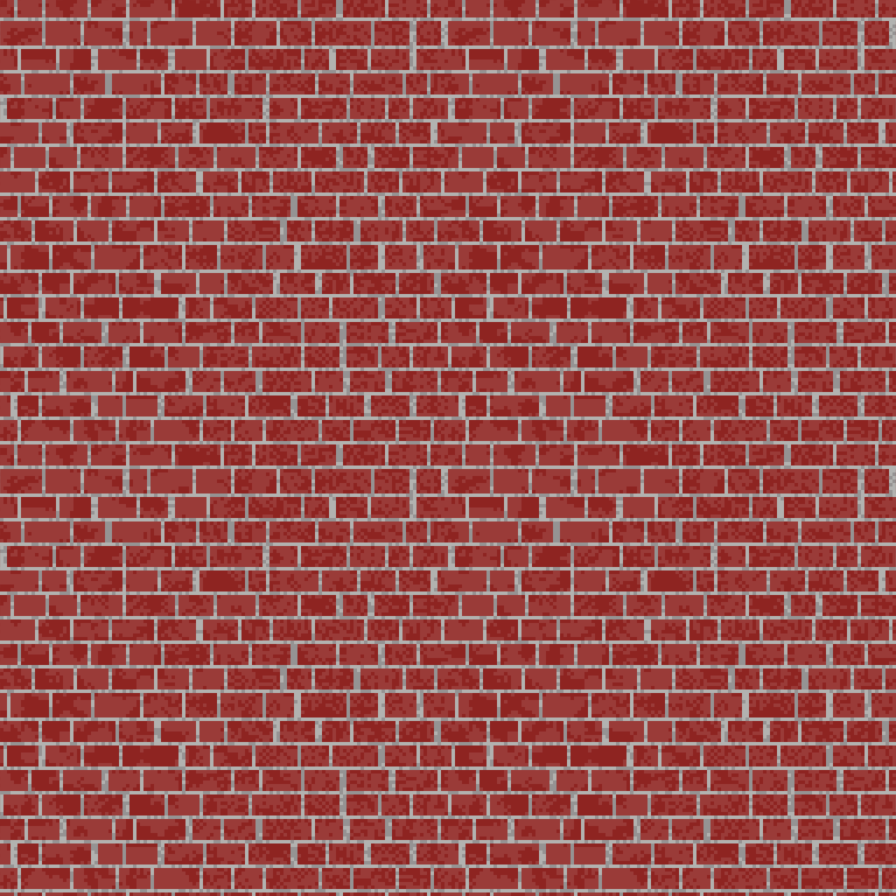
Write a Shadertoy shader that draws this texture.

```glsl
// Red brick wall of chunky square grains: a 128 x 128 grain tile, laid twice each way.
// Each tile holds 18 courses of 11 uneven bricks with speckled grey mortar joints.
// Grains are computed one by one, then blended softly across their borders.

const float TILE = 128.0;
const float COURSES = 18.0;
const float BRICKS = 11.0;

float hash(vec2 p) {
    vec3 q = fract(vec3(p.xyx) * 0.1031);
    q += dot(q, q.yzx + 33.33);
    return fract((q.x + q.y) * q.z);
}

float valueNoise(vec2 p) {
    vec2 i = floor(p), f = fract(p);
    f = f * f * (3.0 - 2.0 * f);
    return mix(mix(hash(i), hash(i + vec2(1, 0)), f.x),
               mix(hash(i + vec2(0, 1)), hash(i + vec2(1, 1)), f.x), f.y);
}

// Left edge, in grains, of one brick in a course
float jointStart(float brick, float course) {
    float bond = fract(course * 0.5 + 0.45 * hash(vec2(course, 7.0)));
    float jitter = 0.5 * hash(vec2(mod(brick, BRICKS), course + 31.0)) - 0.25;
    return floor((brick + bond + jitter) * TILE / BRICKS);
}

vec3 mortarColor(vec2 grain, float darkShare) {
    float dark = step(hash(grain + 211.0), darkShare);
    return mix(vec3(0.70, 0.70, 0.69), vec3(0.585, 0.575, 0.575), dark);
}

vec3 grainColor(vec2 cell) {
    vec2 grain = mod(cell, TILE);

    // Horizontal joint: the first grain row of every course
    float courseHeight = TILE / COURSES;
    float y = grain.y + 2.2;
    float course = floor(y / courseHeight);
    float inCourse = y - course * courseHeight;
    course = mod(course, COURSES);
    if (inCourse < 1.0) return mortarColor(grain, 0.36);

    // Find the brick whose left edge lies nearest before this grain
    float guess = floor(grain.x * BRICKS / TILE);
    float brick = guess - 2.0;
    for (float k = -2.0; k <= 1.0; k++) {
        if (jointStart(guess + k, course) <= grain.x) brick = guess + k;
    }
    float inBrick = grain.x - jointStart(brick, course);
    vec2 id = vec2(mod(brick, BRICKS), course);

    // Vertical joint: one grain wide, now and then two
    float jointWidth = 1.0 + step(0.74, hash(id + 57.0));
    if (inBrick < jointWidth) {
        return mortarColor(grain, mix(0.15, 0.9, hash(id + 83.0)));
    }

    // Mottled clay: broad patches, finer towards the right of the tile
    float fineness = 0.25 + 0.45 * smoothstep(20.0, 115.0, grain.x)
                   + 0.25 * (hash(id + 19.0) - 0.5);
    float mottle = mix(valueNoise(grain * vec2(0.27, 0.33)), hash(grain + 5.0), fineness);
    float bias = 0.16 * (hash(id + 113.0) - 0.5);
    float dark = step(mottle, 0.45 + bias);
    return mix(vec3(0.605, 0.23, 0.22), vec3(0.555, 0.14, 0.13), dark);
}

void mainImage(out vec4 fragColor, in vec2 fragCoord) {
    // Two tiles across and down, with courses counted from the top
    vec2 uv = fragCoord / iResolution.xy;
    vec2 p = vec2(uv.x, 1.0 - uv.y) * 2.0 * TILE;
    vec2 pixel = 2.0 * TILE / iResolution.xy;

    // Blend the four nearest grains with a narrow, smoothed border
    vec2 base = floor(p - 0.5);
    vec2 border = clamp(pixel * 1.2, 0.3, 1.0);
    vec2 f = clamp((fract(p - 0.5) - 0.5) / border + 0.5, 0.0, 1.0);
    vec3 top = mix(grainColor(base), grainColor(base + vec2(1, 0)), f.x);
    vec3 bottom = mix(grainColor(base + vec2(0, 1)), grainColor(base + vec2(1, 1)), f.x);
    fragColor = vec4(mix(top, bottom, f.y), 1.0);
}
```
